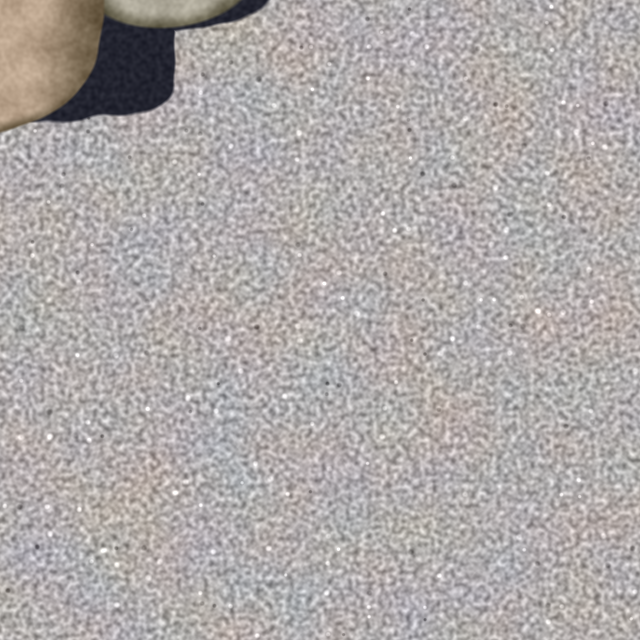
Write a WebGL 1 fragment shader that draws this texture.

```glsl
precision highp float;
// Sunlit fine-grained pavement with two pebbles and their shadow in the top left.
// Rotated layers of gradient noise and a ridged layer form the wormy grain;
// scattered specks, broad colour mottling and sheared shapes finish the scene.

uniform vec2 u_resolution;

const vec3 GROUND = vec3(0.700, 0.682, 0.680);
const vec3 SHADOW = vec3(0.135, 0.140, 0.185);
const vec3 TAN_LIGHT = vec3(0.74, 0.65, 0.56);
const vec3 TAN_DARK = vec3(0.43, 0.37, 0.28);
const vec3 GREY_LIGHT = vec3(0.68, 0.66, 0.60);
const vec3 GREY_DARK = vec3(0.40, 0.38, 0.30);
const float GRAIN_SCALE = 98.0;
const float GRAIN_CONTRAST = 0.25;
const float MOTTLE_SCALE = 7.0;
const float MOTTLE_TINT = 0.05;
const float SPECK_SCALE = 46.0;
const float SPECK_SHARE = 0.10;
const float EDGE = 0.003;

vec2 hash2(vec2 cell) {
  vec3 h = fract(cell.xyx * vec3(0.1031, 0.1030, 0.0973));
  h += dot(h, h.yzx + 33.33);
  return fract((h.xx + h.yz) * h.zy);
}

vec2 rotate(vec2 p, float angle) {
  float c = cos(angle), s = sin(angle);
  return vec2(c * p.x - s * p.y, s * p.x + c * p.y);
}

float cornerSlope(vec2 cell, vec2 offset) {
  float angle = 6.2832 * hash2(cell).x;
  return dot(vec2(cos(angle), sin(angle)), offset);
}

float gradientNoise(vec2 p) {
  vec2 i = floor(p), f = p - i;
  vec2 w = f * f * f * (f * (f * 6.0 - 15.0) + 10.0);
  vec2 e = vec2(1.0, 0.0);
  float low = mix(cornerSlope(i, f), cornerSlope(i + e, f - e), w.x);
  float high = mix(cornerSlope(i + e.yx, f - e.yx), cornerSlope(i + 1.0, f - 1.0), w.x);
  return mix(low, high, w.y);
}

// Two rotated layers hide the lattice; ridges add short curved strands.
float wormyGrain(vec2 p) {
  vec2 q = p * GRAIN_SCALE;
  float grain = gradientNoise(q + 11.0);
  grain += 0.8 * gradientNoise(rotate(q, 0.7) * 1.35 + 57.0);
  float ridge = 0.16 - abs(gradientNoise(rotate(q, 1.9) * 0.62 + 91.0));
  return grain + 0.5 * ridge;
}

// Sparse round specks, positive for bright glints and negative for dark pits.
float specks(vec2 p) {
  vec2 q = p * SPECK_SCALE;
  vec2 cell = floor(q);
  vec2 pick = hash2(cell + 17.0);
  vec2 centre = 0.3 + 0.4 * hash2(cell + 71.0);
  float radius = mix(0.13, 0.25, fract(pick.y * 7.0));
  float dotMask = 1.0 - smoothstep(0.3 * radius, 1.3 * radius, length(q - cell - centre));
  float tone = pick.y > 0.4 ? 0.24 : -0.22;
  return dotMask * tone * step(pick.x, SPECK_SHARE);
}

float roundedBox(vec2 p, vec2 halfSize, float radius) {
  vec2 d = abs(p) - halfSize + radius;
  return length(max(d, 0.0)) + min(max(d.x, d.y), 0.0) - radius;
}

float ellipse(vec2 p, vec2 radii) {
  return (length(p / radii) - 1.0) * min(radii.x, radii.y);
}

float cover(float d) {
  return 1.0 - smoothstep(-EDGE, EDGE, d);
}

void main() {
  vec2 p = gl_FragCoord.xy / u_resolution.y;
  float grain = wormyGrain(p);

  // Pavement: grain, specks and faint warm, green and blue patches.
  vec2 m = p * MOTTLE_SCALE;
  float warm = gradientNoise(m + 3.0) + 0.5 * gradientNoise(m * 2.6 + 19.0);
  float green = gradientNoise(m * 1.3 + 37.0);
  vec3 tint = warm * vec3(0.6, 0.0, -0.8) + green * vec3(-0.2, 0.3, -0.1);
  vec3 color = GROUND + GRAIN_CONTRAST * grain + specks(p) + MOTTLE_TINT * tint;

  // Shadow: a block between the pebbles and a sliver below the upper one.
  float wobble = 0.012 * gradientNoise(p * 18.0 + 5.0);
  vec2 s = p - vec2(0.15, 0.92);
  s.y -= 0.12 * s.x;
  float block = roundedBox(s, vec2(0.122, 0.102), 0.035);
  float sliver = ellipse(rotate(p - vec2(0.30, 1.03), -0.12), vec2(0.14, 0.076));
  color = mix(color, SHADOW + 0.05 * grain, cover(min(block, sliver) + wobble));

  // Pebbles: shaded towards their rims, with soft surface blotches.
  float blotch = gradientNoise(p * 22.0 + 8.0) + 0.5 * gradientNoise(p * 55.0 + 29.0);
  float texture = 0.10 * blotch + 0.05 * grain;
  float upper = ellipse(rotate(p - vec2(0.265, 1.03), -0.1), vec2(0.13, 0.073));
  vec3 grey = mix(GREY_DARK, GREY_LIGHT, smoothstep(0.0, 0.025, -upper));
  color = mix(color, grey + texture, cover(upper));

  vec2 t = p - vec2(0.0, 1.0);
  float left = roundedBox(t - vec2(0.12 * t.y, 0.3 * t.x), vec2(0.163, 0.206), 0.085);
  float lit = smoothstep(0.165, 0.05, t.x - 0.12 * t.y) * smoothstep(0.0, 0.02, -left);
  vec3 tan1 = mix(TAN_DARK, TAN_LIGHT, lit);
  color = mix(color, tan1 + texture, cover(left + 0.5 * wobble));

  gl_FragColor = vec4(clamp(color, 0.0, 1.0), 1.0);
}
```
